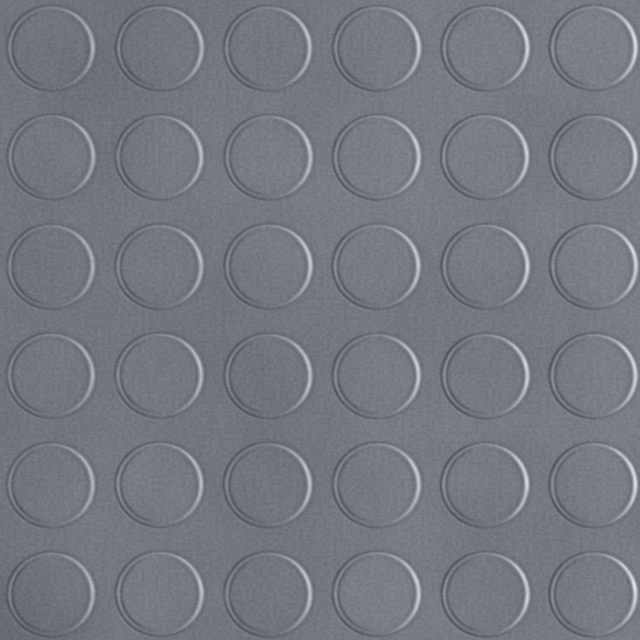
A WebGL 2 fragment shader for this texture:

```glsl
#version 300 es
precision highp float;
// Grey studded rubber flooring: a 6 by 6 grid of low round studs lit from the right.
// Each rim is a set of soft concentric bands weighted by the direction they face;
// gradient noise adds uneven light, fine grain and small differences between studs.

uniform vec2 u_resolution;
out vec4 fragColor;

const vec2 STUD_COUNT = vec2(6.0);
const vec2 FIRST_CENTER = vec2(0.0797, 0.0718);
const vec2 PITCH = vec2(0.1696, 0.1706);
const vec2 STUD_RADIUS = vec2(0.0688, 0.0668);
const float CENTER_JITTER = 0.0012;
const vec2 LIGHT_DIR = normalize(vec2(1.0, 0.12));
const vec3 RUBBER = vec3(0.452, 0.472, 0.508);
const vec3 GLINT = vec3(0.98, 1.0, 1.0);
const vec3 SHADOW = vec3(0.20, 0.21, 0.25);
const float GRAIN_SCALE = 190.0;
const float GRAIN_AMOUNT = 0.045;
const float MOTTLE_AMOUNT = 0.035;

vec2 hash2(vec2 p) {
    vec3 q = fract(vec3(p.xyx) * vec3(0.1031, 0.1030, 0.0973));
    q += dot(q, q.yzx + 33.33);
    return fract((q.xx + q.yz) * q.zy);
}

// Gradient noise, roughly -0.7 to 0.7
float gradientDot(vec2 cell, vec2 offset, vec2 f) {
    float angle = 6.2832 * hash2(cell + offset).x;
    return dot(vec2(cos(angle), sin(angle)), f - offset);
}

float gradientNoise(vec2 p) {
    vec2 i = floor(p), f = fract(p);
    vec2 w = f * f * f * (f * (f * 6.0 - 15.0) + 10.0);
    float low = mix(gradientDot(i, vec2(0, 0), f), gradientDot(i, vec2(1, 0), f), w.x);
    float high = mix(gradientDot(i, vec2(0, 1), f), gradientDot(i, vec2(1, 1), f), w.x);
    return mix(low, high, w.y);
}

// Soft band around zero, never thinner than a pixel can show
float band(float d, float width) {
    float pixel = 0.45 / min(u_resolution.x, u_resolution.y);
    return exp(-d * d / (width * width + pixel * pixel));
}

void main() {
    vec2 p = gl_FragCoord.xy / u_resolution;

    // Nearest stud, its slight offset and its edge distance
    vec2 id = clamp(round((p - FIRST_CENTER) / PITCH), vec2(0.0), STUD_COUNT - 1.0);
    vec2 variation = hash2(id + 7.0);
    vec2 center = FIRST_CENTER + id * PITCH + (variation - 0.5) * CENTER_JITTER;
    vec2 local = (p - center) / STUD_RADIUS;
    float radius = length(local);
    float edge = (radius - 1.0) * STUD_RADIUS.x;
    vec2 facing = local / max(radius, 0.001);
    float across = dot(facing, LIGHT_DIR);
    float lit = max(across, 0.0);
    float shaded = max(-across, 0.0);
    float nearLight = id.x / (STUD_COUNT.x - 1.0);

    // Broad uneven light, dimmer toward the lower left corner
    float tone = 0.022 * smoothstep(0.0, 0.8, p.x) - 0.014;
    tone -= 0.05 * exp(-dot(p, p) * 40.0);
    tone += MOTTLE_AMOUNT * gradientNoise(p * 3.5 + 4.0);
    tone += 0.4 * MOTTLE_AMOUNT * gradientNoise(p * 13.0);

    // Stud tops: gently brighter toward the upper right
    float top = 1.0 - smoothstep(-0.004, 0.002, edge);
    tone += top * (0.006 + 0.012 * dot(local, vec2(0.4, 0.3)) + 0.012 * (variation.y - 0.5));

    // Fine grain with a faint vertical streak
    tone += GRAIN_AMOUNT * gradientNoise(p * GRAIN_SCALE);
    tone += 0.35 * GRAIN_AMOUNT * gradientNoise(p * vec2(150.0, 22.0) + 31.0);
    vec3 color = RUBBER + tone;

    // Rim glints: wide on the lit side, a thin double edge on the shaded side
    float wear = 0.9 + 0.25 * gradientNoise(facing * 3.0 + id * 5.3);
    float litWidth = mix(0.0022, 0.0036, lit);
    float glint = pow(lit, 1.6) * mix(0.48, 0.78, nearLight) * band(edge + 0.0032, litWidth);
    glint += pow(shaded, 1.5) * 0.20 * band(edge + 0.0048, 0.0019);
    glint += shaded * max(-facing.y, 0.0) * 0.22 * band(edge - 0.0022, 0.0019);
    glint += 0.10 * max(facing.y, 0.0) * band(edge + 0.0035, 0.0018);

    // Rim shadows: creases on the shaded side and under the lit lip
    float diagonal = shaded * abs(facing.y) * 2.0;
    float shadow = shaded * mix(0.30, 0.48, nearLight) * band(edge - 0.0003, 0.0021);
    shadow += (0.30 * shaded + 0.22 * diagonal) * band(edge + 0.0088, 0.0026) * (0.6 + 0.4 * shaded);
    shadow += 0.26 * diagonal * band(edge + 0.003, 0.0028);
    shadow += 0.22 * lit * band(edge + 0.0095, 0.0036);
    shadow += 0.18 * lit * band(edge - 0.0032, 0.0028);
    shadow += 0.26 * abs(facing.y) * band(edge, 0.0020);

    color = mix(color, SHADOW, clamp(shadow * wear, 0.0, 1.0));
    color = mix(color, GLINT, clamp(glint * wear, 0.0, 1.0));
    fragColor = vec4(color, 1.0);
}
```
